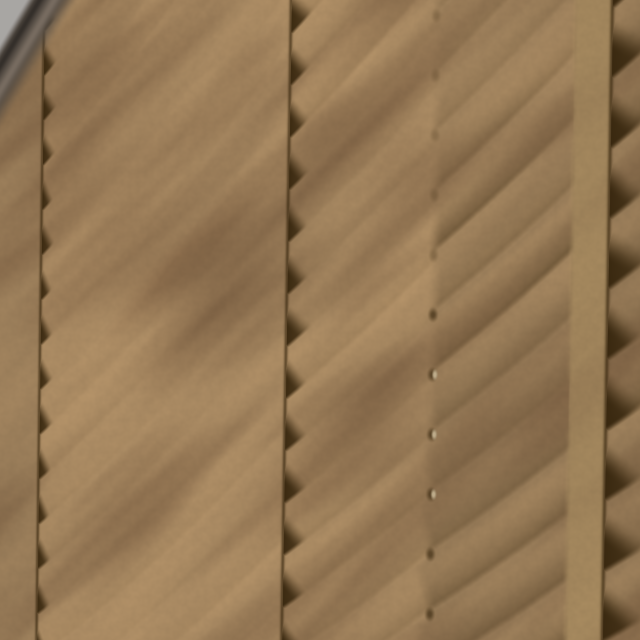
Give the GLSL for this texture, as a three.js fragment shader.

```glsl
// Overlapping tan boards in three upright panels, seen slightly askew.
// Each panel is a sheared repeat of soft ridges; wedge shadows line its left
// edge, and gradient noise adds diagonal stains, grain and board variation.
#define PITCH_LEFT 0.070
#define PITCH_MID 0.0815
#define PITCH_SEAM 0.0935
#define PITCH_RIGHT 0.110
#define SLOPE_LOW 0.62
#define SLOPE_HIGH 1.02
#define STAIN 0.10
#define GRAIN 0.028
#define SOFT 0.0022

varying vec2 vUv;

const vec3 TAN = vec3(0.645, 0.525, 0.375);
const vec3 BROWN = vec3(0.53, 0.41, 0.285);
const vec3 SHADOW = vec3(0.21, 0.145, 0.05);
const vec3 PALE = vec3(0.74, 0.67, 0.54);
const vec3 STEEL = vec3(0.31, 0.28, 0.25);
const vec3 SKY = vec3(0.66, 0.65, 0.64);

float hash(vec2 p) {
  return fract(sin(dot(p, vec2(127.1, 311.7))) * 43758.5);
}

vec2 gradient(vec2 cell) {
  float a = 6.2832 * hash(cell);
  return vec2(cos(a), sin(a));
}

float noise(vec2 p) {
  vec2 i = floor(p), f = fract(p);
  vec2 u = f * f * f * (f * (f * 6.0 - 15.0) + 10.0);
  vec2 e = vec2(1.0, 0.0);
  float low = mix(dot(gradient(i), f), dot(gradient(i + e), f - e), u.x);
  float high = mix(dot(gradient(i + e.yx), f - e.yx),
                   dot(gradient(i + 1.0), f - 1.0), u.x);
  return mix(low, high, u.y);
}

// Board coordinate: whole part is the board, fraction climbs across it.
float boardAt(float d, float y, float pitch, float start, float steep) {
  return (y - start - steep * mix(SLOPE_LOW, SLOPE_HIGH, y) * d) / pitch;
}

// Board tone: shaded in the groove, lit toward the upper lip.
vec3 boards(float v, float relief, float seed) {
  float f = fract(v), id = floor(v);
  float lip = smoothstep(0.8, 1.0, f);
  float own = hash(vec2(id, seed));
  float tone = mix(own, hash(vec2(id + 1.0, seed)), lip) - 0.5;
  float groove = exp(-3.2 * f) * smoothstep(0.0, 0.16, f) * (1.0 - lip);
  float lit = smoothstep(0.3, 0.85, f) * (1.0 - lip);
  vec3 c = TAN * (1.0 + 0.055 * tone + 0.05 * relief * (lit - 0.4));
  return mix(c, SHADOW, 0.58 * relief * groove * (0.55 + 0.8 * own));
}

// Wedge shadow, firmer on its lower side and fading upward and outward.
float wedge(float d, float v, float depth) {
  float f = fract(v);
  float reach = depth * (0.85 + 0.3 * hash(vec2(floor(v), depth)));
  float top = 0.86 * (1.0 - d / reach);
  float shade = 1.0 - smoothstep(top - 0.4, top + 0.12, f);
  shade *= smoothstep(0.0, 0.13, f) * mix(1.0, 0.7, clamp(d / reach, 0.0, 1.0));
  return shade * smoothstep(-SOFT, SOFT, d) * (1.0 - smoothstep(reach, reach * 1.3, d));
}

float line(float d, float width) { return exp(-d * d / (width * width)); }

float side(float d) { return smoothstep(-SOFT, SOFT, d); }

void main() {
  float x = vUv.x, y = vUv.y;

  // Signed distances from the leaning uprights.
  float left = x - mix(0.057, 0.069, y);
  float mid = x - mix(0.440, 0.455, y);
  float seam = x - mix(0.671, 0.682, y);
  float bar = x - mix(0.883, 0.899, y);
  float right = x - mix(0.941, 0.957, y);

  float vLeft = boardAt(left, y, PITCH_LEFT, 0.805, 1.25);
  float vMid = boardAt(mid, y, PITCH_MID, 0.6146, 1.1);
  float vSeam = boardAt(seam, y, PITCH_SEAM, 0.508, 1.0);
  float vRight = boardAt(right, y, PITCH_RIGHT, 0.870, 0.9);
  float low = 1.0 - smoothstep(0.1, 0.45, y);

  // Panels from left to right; the seam steps with the board ends low down.
  vec3 color = mix(TAN * 0.91, boards(vLeft, 0.08 + 0.1 * low, 1.0), side(left));
  color = mix(color, boards(vMid, 0.2 + 0.25 * low, 2.0), side(mid));
  float rung = fract((y - 0.508) / PITCH_SEAM);
  float cut = seam + 0.028 * low * rung * (1.0 - smoothstep(0.75, 1.0, rung));
  float relief = mix(0.95, 0.4, smoothstep(0.6, 0.95, y));
  vec3 slats = boards(vSeam, relief, 3.0) * mix(0.92, 0.95, y);
  color = mix(color, slats, smoothstep(-0.010, 0.014, cut));
  color = mix(color, TAN * vec3(0.97, 0.985, 0.95), smoothstep(-0.007, 0.007, bar));
  color = mix(color, boards(vRight, 0.9, 4.0) * 0.90, side(right));

  // Diagonal stains, one long smear in the left panel, and fine grain.
  vec2 along = vec2(x + y, y - 0.95 * x);
  float stain = 1.2 * noise(along * vec2(1.6, 5.5) + 3.0);
  stain += 0.7 * noise(along * vec2(2.5, 13.0) + 7.0);
  stain += 0.3 * noise(along * vec2(4.0, 30.0) + 5.0);
  float smear = line(along.x - 0.87, 0.20) * line(along.y - 0.325, 0.035);
  smear *= side(left) * (1.0 - side(mid));
  float shelter = 1.0 - 0.75 * side(bar) * (1.0 - side(right));
  color = mix(color, BROWN, shelter * clamp(0.17 + 0.9 * stain + 0.5 * smear, 0.0, 0.85));
  color *= 1.0 - STAIN * shelter * stain + 0.05 * noise(vUv * 2.5 + 11.0);
  color *= 1.0 + GRAIN * (noise(vUv * 80.0) + 0.5 * noise(vUv * 170.0));

  // Wedges and thin edge lines.
  float dark = max(wedge(left, vLeft, 0.021), wedge(mid, vMid, 0.035));
  dark = max(dark, wedge(right, vRight, 0.064));
  float edges = max(line(left, 0.0026), max(line(mid, 0.003), line(right, 0.0035)));
  color = mix(color, SHADOW, 0.95 * max(dark, 0.65 * edges));

  // Notches along the seam, three of them with pale fasteners.
  vec2 spot = vec2(seam, (fract((y - 0.508) / PITCH_SEAM + 0.5) - 0.5) * PITCH_SEAM);
  float fade = mix(0.65, 0.22, smoothstep(0.52, 0.62, y));
  float notch = 1.0 - smoothstep(0.001, 0.010, length(spot * vec2(1.0, 0.7)));
  color = mix(color, SHADOW, fade * notch);
  float pin = 1.0 - smoothstep(0.001, 0.006, length((spot - vec2(0.004, 0.0)) * vec2(1.0, 0.55)));
  color = mix(color, PALE, pin * step(0.19, y) * step(y, 0.46));

  // Steel rail across the upper left corner.
  float rail = x + 0.6 * (1.0 - y);
  vec3 steel = STEEL * (1.0 + 0.5 * line(rail - 0.085, 0.010) - 0.35 * line(rail - 0.062, 0.007));
  steel = mix(SKY, steel, smoothstep(0.040, 0.056, rail));
  color = mix(steel, color, smoothstep(0.088, 0.125, rail));

  gl_FragColor = vec4(color, 1.0);
}
```
